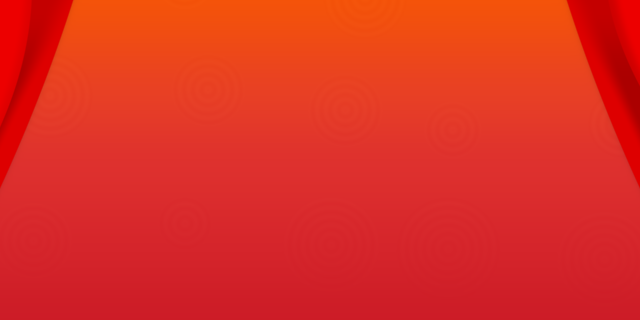
Reproduce this background procedurally as a Shadertoy shader.

```glsl
#define EDGE_TOP 0.229
#define EDGE_SLOPE 0.319
#define EDGE_BEND 0.119
#define FOLD_TOP 0.099
#define RING_CELL 0.42
#define RING_FREQ 230.0
#define RING_STRENGTH 0.006

const vec3 ORANGE = vec3(0.960, 0.330, 0.030);
const vec3 VERMILION = vec3(0.905, 0.245, 0.150);
const vec3 RED = vec3(0.870, 0.190, 0.180);
const vec3 CRIMSON = vec3(0.840, 0.150, 0.170);
const vec3 DEEP_RED = vec3(0.800, 0.108, 0.150);
const vec3 CLOTH = vec3(0.870, 0.0, 0.0);
const vec3 CLOTH_LIT = vec3(0.930, 0.0, 0.0);
const vec3 CLOTH_SHADE = vec3(0.770, 0.0, 0.0);
const vec3 CLOTH_DARK = vec3(0.670, 0.0, 0.0);

float hash(vec2 p) {
    return fract(sin(dot(p, vec2(127.1, 311.7))) * 43758.55);
}

// Vertical gradient, depth runs from 0 at the top to 1 at the bottom
vec3 backdrop(float depth) {
    vec3 color = mix(ORANGE, VERMILION, smoothstep(-0.06, 0.36, depth));
    color = mix(color, RED, smoothstep(0.28, 0.54, depth));
    color = mix(color, CRIMSON, smoothstep(0.50, 0.78, depth));
    return mix(color, DEEP_RED, smoothstep(0.70, 1.04, depth));
}

// Faint overlapping groups of concentric rings
float ringPattern(vec2 p) {
    vec2 cell = floor(p / RING_CELL);
    float pattern = 0.0;
    for (int j = -1; j <= 1; j++) {
        for (int i = -1; i <= 1; i++) {
            vec2 id = cell + vec2(i, j);
            vec2 jitter = vec2(hash(id), hash(id + 17.0));
            float radius = RING_CELL * mix(0.2, 0.42, hash(id + 41.0));
            float d = length(p - (id + 0.25 + 0.5 * jitter) * RING_CELL);
            float inside = 1.0 - smoothstep(radius - 0.01, radius, d);
            pattern = mix(pattern, sin(d * RING_FREQ), inside);
        }
    }
    return pattern;
}

// Cloth colour; x is the distance from the nearer side of the canvas
vec3 curtain(float x, float depth, float rightSide, float pixel) {
    float shadeEdge = 0.200 - 0.47 * depth;
    float leftFold = FOLD_TOP - 0.05 * depth - 0.50 * depth * depth;
    float rightFold = FOLD_TOP - 0.20 * depth - 0.62 * depth * depth;
    float fold = mix(leftFold, rightFold, rightSide);

    // Shaded hollow, darker further down
    float softness = mix(0.045, 0.025, smoothstep(0.0, 0.4, depth));
    float hollow = 1.0 - smoothstep(shadeEdge - softness, shadeEdge + softness, x);
    vec3 shade = mix(CLOTH_SHADE, CLOTH_DARK, smoothstep(0.02, 0.26, depth));
    vec3 color = mix(CLOTH, shade, hollow);

    // Front fold, brightest towards the side
    vec3 front = mix(CLOTH_LIT, CLOTH, smoothstep(-0.04, 0.0, x - fold));
    front = mix(front, CLOTH_SHADE, 0.6 * rightSide * smoothstep(-0.05, 0.0, x - fold));
    return mix(front, color, smoothstep(-pixel, pixel, x - fold));
}

void mainImage(out vec4 fragColor, in vec2 fragCoord) {
    float pixel = 1.0 / iResolution.y;
    float aspect = iResolution.x * pixel;
    vec2 p = fragCoord * pixel;
    float depth = 1.0 - p.y;

    vec3 color = backdrop(depth);
    float ringFade = 1.0 - 0.7 * smoothstep(0.5, 1.0, depth);
    color += RING_STRENGTH * ringFade * ringPattern(p) * vec3(0.5, 1.0, 0.7);

    // Side curtains with a soft shadow on the backdrop
    float rightSide = step(0.5 * aspect, p.x);
    float x = min(p.x, aspect - p.x);
    float edge = EDGE_TOP - EDGE_SLOPE * depth - EDGE_BEND * depth * depth;
    float outside = x - edge;
    color *= 1.0 - 0.08 * exp(-max(outside, 0.0) * 140.0);
    vec3 cloth = curtain(x, depth, rightSide, pixel);
    color = mix(cloth, color, smoothstep(-pixel, pixel, outside));

    fragColor = vec4(color, 1.0);
}
```
